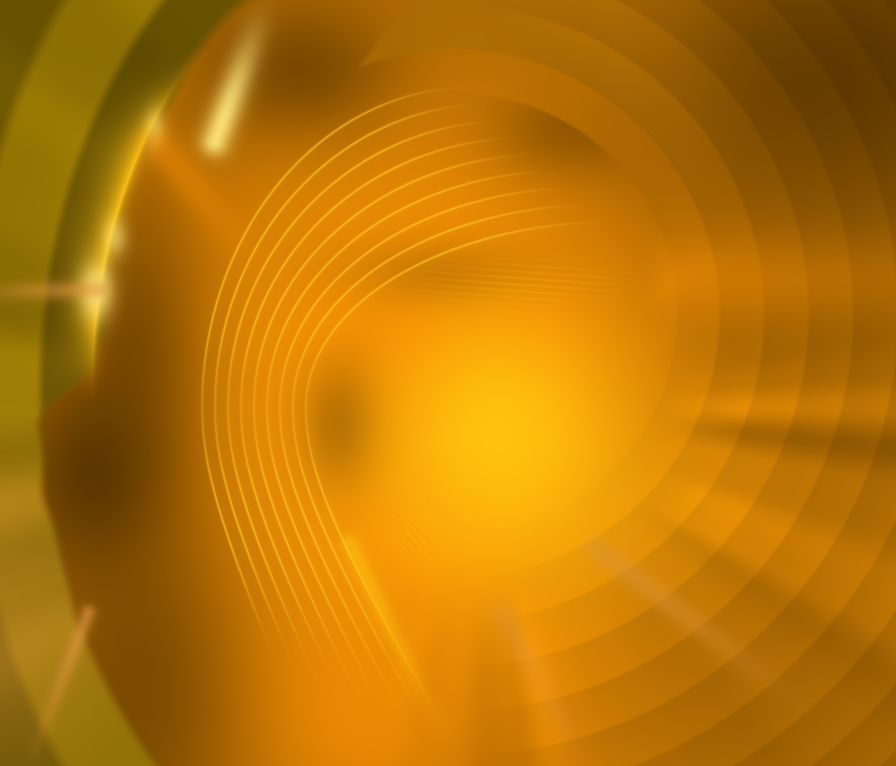
This background is drawn by a Shadertoy shader. Its source:

```glsl
// Molten amber vortex: a soft golden core wrapped by thin curved strands,
// a flaring rim on the left, and faint rings and rays spreading to the right.
// Soft glows tint the base; ellipses, beams and angular noise add structure.

#define STRANDS 9
#define STRAND_WIDTH .0016
#define STRAND_GAIN .62
#define RAY_COUNT 64.
#define RAY_GAIN .3
#define RING_STEP .058
#define RIM_GAIN .95
#define HAIR_STEP .0085

const vec3 UMBER = vec3(.32, .19, 0);
const vec3 BROWN = vec3(.45, .27, 0);
const vec3 AMBER = vec3(.60, .37, .01);
const vec3 OLIVE = vec3(.52, .41, .01);
const vec3 ORANGE = vec3(.97, .56, .01);
const vec3 GOLD = vec3(1, .78, .06);
const vec3 TAN = vec3(.86, .58, .24);
const vec3 HOT = vec3(1, .91, .5);

vec2 p;   // canvas position
vec3 col; // colour built up so far

float hash(float n) {
  n = fract(n * .1031);
  n *= n + 33.33;
  return fract(n * (n + n));
}

// Value noise around the circle, wrapped without a seam
float angularNoise(float x) {
  float i = floor(x);
  return mix(hash(mod(i, RAY_COUNT) + 7.), hash(mod(i + 1., RAY_COUNT) + 7.), smoothstep(0., 1., x - i));
}

float ramp(float a, float b, float x) { return smoothstep(a, b, x); }
float fall(float a, float b, float x) { return 1. - smoothstep(a, b, x); }

float glow(float x, float y, float w, float h) {
  vec2 d = (p - vec2(x, y)) / vec2(w, h);
  return exp(-dot(d, d));
}

// Soft segment from xy to zw, fading along its length
float beam(vec4 s, float width) {
  vec2 a = p - s.xy, b = s.zw - s.xy;
  float t = dot(a, b) / dot(b, b), d = length(a - b * clamp(t, 0., 1.)) / width;
  return exp(-d * d) * fall(.1, 1., t);
}

void paint(vec3 tone, float amount) { col = mix(col, tone, clamp(amount, 0., 1.)); }
void tint(vec3 tone, float gain, float x, float y, float w, float h) { paint(tone, gain * glow(x, y, w, h)); }

// Elliptic arc above its apex, hyperbola below; t runs outer to inner
float strand(float t, float px) {
  float left = mix(.263, .398, t), y = p.y - .468, dist, fade;
  if (y > 0.) {
    vec2 radii = mix(vec2(.35, .418), vec2(.407, .243), t);
    vec2 e = vec2(p.x - left - radii.x, y) / radii;
    dist = (length(e) - 1.) * length(e) / max(length(e / radii), .001);
    fade = fall(-.5, 0., e.x);
  } else {
    float bend = .152, k = mix(.45, .62, t), root = length(vec2(y, bend));
    dist = (left + k * (root - bend) - p.x) / length(vec2(1, k * y / root));
    fade = ramp(mix(-.34, -.45, t), -.16, y);
  }
  float w = max(STRAND_WIDTH, .8 * px);
  float line = exp(-dist * dist / (w * w)) * STRAND_WIDTH / w;
  float veil = .16 * exp(-abs(dist) / .011) * fall(-w, w, dist);
  return (line * mix(.45, 1., ramp(0., .13, abs(y))) + veil) * fade;
}

float hairs(float x, float px) {
  return fall(0., .001 + px, abs(fract(x / HAIR_STEP) - .5) * HAIR_STEP);
}

void mainImage(out vec4 fragColor, in vec2 fragCoord) {
  float px = 1. / iResolution.y;
  p = fragCoord / iResolution.xy * vec2(1.167, 1);

  // Warm body and shadows
  col = AMBER;
  tint(ORANGE, 1.2, .57, .47, .37, .46);
  tint(ORANGE, .75, .47, .07, .17, .18);
  tint(UMBER, .85, 1.16, .92, .32, .22);
  tint(BROWN, .85, .18, .10, .13, .24);
  tint(BROWN, .85, .17, .55, .09, .19);
  tint(UMBER, .85, .12, .38, .10, .13);
  tint(BROWN, .90, .39, .91, .13, .09);

  // Notched rings at the top and right
  vec2 q = p - vec2(.593, .59);
  float r = length(q), inner = fall(.286, .292, r);
  tint(BROWN, .55 * inner, .74, .83, .10, .06);
  float notch = ramp(-.006, .006, p.x - .47 - .75 * (p.y - .916));
  float upper = ramp(0., .2, q.y) * fall(.75, 1., p.x);
  paint(vec3(.67, .42, .02), .7 * upper * notch * ramp(.343, .349, r));
  float saw = fract((r - .289) / RING_STEP);
  saw *= fall(.9, 1., saw);
  col *= 1. + .1 * (saw - .4) * ramp(.6, .8, p.x) * (1. - inner);

  // Golden core and the shades around it
  tint(BROWN, .55, .444, .445, .055, .085);
  tint(BROWN, .35, .57, .645, .13, .045);
  tint(GOLD, .45, .69, .37, .21, .17);
  tint(GOLD, .85, .646, .438, .12, .13);

  // Olive bands outside the left rim
  vec2 hub = p - vec2(.63, .468);
  float rays = angularNoise((atan(hub.y, hub.x) / 6.28319 + .5) * RAY_COUNT);
  float shell = length((p - vec2(.593, .498)) / vec2(.54, .707));
  float edge = mix(1., .86, ramp(.44, .53, p.y)) + .02 * (rays - .5);
  float bands = mix(.72, 1.08, ramp(.985, 1.015, shell)) - .28 * ramp(1.16, 1.2, shell);
  vec3 band = OLIVE * bands * (.9 + .2 * rays);
  band = mix(band, TAN, (.25 + .3 * rays) * glow(0., .22, .16, .19));
  paint(band, ramp(edge - .012, edge + .025, shell) * fall(.34, .4, p.x));

  // Rim flare with hot knots
  float off = shell - .875;
  float rim = exp(-abs(off) / mix(.012, .045, step(0., off)));
  rim *= ramp(.47, .6, p.y) * fall(.8, .94, p.y) * step(p.x, .5);
  paint(vec3(1, .76, .08), RIM_GAIN * rim);
  tint(HOT, .9, .125, .62, .022, .035);
  tint(HOT, .55, .15, .69, .016, .025);
  tint(HOT, .55, .202, .83, .013, .025);
  paint(HOT, .9 * beam(vec4(.28, .815, .355, 1.02), .019));
  paint(TAN, .6 * beam(vec4(.13, .622, -.08, .618), .012));
  paint(ORANGE, .5 * beam(vec4(.21, .81, .36, .62), .025));

  // Rays and beams
  float spread = ramp(.22, .36, length(hub)) * ramp(.45, .75, p.x) * fall(.5, .7, p.y);
  col *= 1. + RAY_GAIN * (rays - .45) * spread;
  tint(ORANGE, .45 * ramp(.83, .88, p.x), .85, .635, .4, .055);
  paint(TAN, .45 * beam(vec4(.78, .282, 1.1, .04), .016));
  paint(TAN, .35 * beam(vec4(.655, .2, .79, -.05), .016));
  paint(GOLD, .5 * beam(vec4(.456, .29, .59, .01), .012));
  paint(TAN, .65 * beam(vec4(.115, .2, .03, -.02), .01));

  // Curved strands and fine hairs
  float strands = 0.;
  for (int i = 0; i < STRANDS; i++) strands += strand(float(i) / float(STRANDS - 1), px);
  paint(vec3(1, .78, .14), STRAND_GAIN * strands);
  tint(GOLD, .22 * hairs(p.y + .07 * p.x, px), .68, .63, .12, .025);
  tint(GOLD, .22 * hairs(dot(p, vec2(.75, .66)), px), .55, .31, .045, .06);
  fragColor = vec4(col, 1);
}
```
